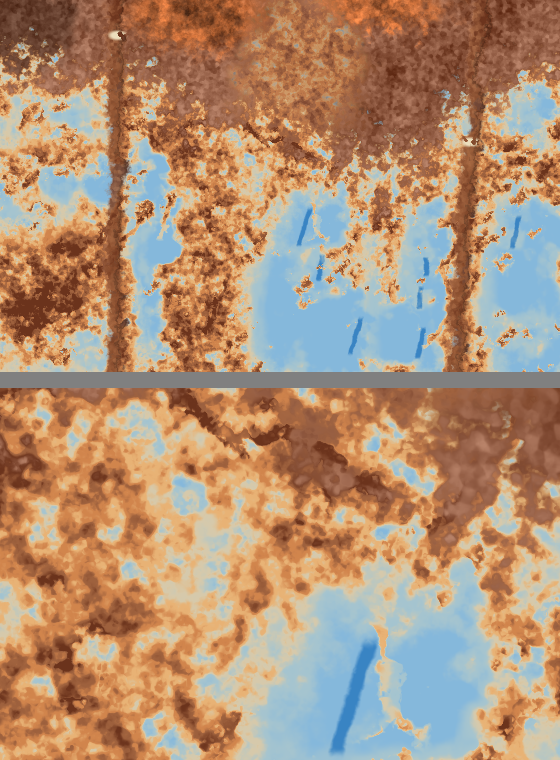
Top: the whole. Bottom: its middle third, enlarged.
Give the GLSL for this texture, as a WebGL 1 fragment shader.

```glsl
precision highp float;
// Weathered sheet metal: blue paint flaking through cream and orange to brown rust.
// A "decay" field (broad layout + layered cellular noise + spots) indexes a colour
// ramp; a bare brown zone, two vertical seams and scattered strokes lie on top.
uniform vec2 u_resolution;

const vec3 DEEP_BLUE  = vec3(0.17, 0.48, 0.75);
const vec3 BLUE       = vec3(0.52, 0.72, 0.86);
const vec3 PALE_BLUE  = vec3(0.65, 0.77, 0.81);
const vec3 CREAM      = vec3(0.84, 0.79, 0.67);
const vec3 APRICOT    = vec3(0.91, 0.70, 0.46);
const vec3 ORANGE     = vec3(0.82, 0.52, 0.30);
const vec3 RUST       = vec3(0.62, 0.38, 0.24);
const vec3 DARK_RUST  = vec3(0.42, 0.20, 0.11);
const vec3 BARE_BROWN = vec3(0.44, 0.23, 0.14);
const vec3 BARE_TAN   = vec3(0.68, 0.47, 0.37);
const vec3 BURNT      = vec3(0.70, 0.37, 0.17);

const float BASE_DECAY = 0.61;
const float BLOTCH_SCALE = 9.0;
const float BLOTCH_CONTRAST = 0.75;
const float GRAIN_SCALE = 105.0;
const float SPOT_SCALE = 23.0;
const float SEAM_WIDTH = 0.021;

vec3 hash3(vec2 cell) {
  vec3 q = fract(cell.xyx * vec3(0.1031, 0.1030, 0.0973));
  q += dot(q, q.yzx + 33.33);
  return fract((q.xxy + q.yzz) * q.zyx);
}

// Smooth cellular noise: random cell values blended by distance.
float cells(vec2 p) {
  vec2 base = floor(p);
  float sum = 0.0, weight = 0.0;
  for (int j = -1; j <= 1; j++)
    for (int i = -1; i <= 1; i++) {
      vec2 c = base + vec2(float(i), float(j));
      vec3 h = hash3(c);
      vec2 d = c + h.xy - p;
      float w = exp(-8.0 * dot(d, d));
      sum += w * h.z;
      weight += w;
    }
  return sum / weight;
}

float layeredCells(vec2 p) {
  float sum = 0.0, amp = 0.46;
  for (int i = 0; i < 4; i++) {
    sum += amp * cells(p);
    p = mat2(1.62, 1.22, -1.22, 1.62) * p + 17.3;
    amp *= 0.6;
  }
  return sum;
}

// Round rust pits, one in some of the cells.
float spots(vec2 p, float density) {
  vec2 base = floor(p);
  float pit = 0.0;
  for (int j = -1; j <= 1; j++)
    for (int i = -1; i <= 1; i++) {
      vec2 c = base + vec2(float(i), float(j));
      vec3 h = hash3(c + 71.0);
      float size = 0.3 + 0.4 * h.x;
      float present = smoothstep(0.0, 0.08, density - h.z);
      pit = max(pit, present * (1.0 - smoothstep(0.05, size, length(c + h.xy - p))));
    }
  return pit;
}

float blob(vec2 p, vec2 centre, vec2 radius) {
  return 1.0 - smoothstep(0.5, 1.2, length((p - centre) / radius));
}

float bump(float x) { return exp(-x * x); }

float stroke(vec2 d, float lean, float len, float wid) {
  d.x -= lean * d.y;
  return (1.0 - smoothstep(0.45 * wid, wid, abs(d.x)))
       * (1.0 - smoothstep(0.75 * len, len, abs(d.y)));
}

vec3 decayRamp(float t) {
  vec3 c = mix(BLUE, PALE_BLUE, smoothstep(0.10, 0.29, t));
  c = mix(c, CREAM, smoothstep(0.28, 0.38, t));
  c = mix(c, APRICOT, smoothstep(0.38, 0.48, t));
  c = mix(c, ORANGE, smoothstep(0.50, 0.64, t));
  c = mix(c, RUST, smoothstep(0.66, 0.80, t));
  return mix(c, DARK_RUST, smoothstep(0.80, 1.02, t));
}

void main() {
  vec2 uv = gl_FragCoord.xy / u_resolution;
  vec2 p = gl_FragCoord.xy / u_resolution.y;
  float blotch = layeredCells(p * BLOTCH_SCALE) - 0.5;
  float fine = layeredCells(p * 38.0 + 40.0) - 0.5;
  float grain = cells(p * GRAIN_SCALE) - 0.5;
  float streak = cells(p * vec2(55.0, 9.0)) - 0.5;
  vec2 w = uv + 0.12 * vec2(blotch, fine);

  // Broad layout: where paint survives and where the metal is bare.
  float paint = blob(w, vec2(0.59, 0.17), vec2(0.18, 0.36));
  paint = max(paint, 0.9 * blob(w, vec2(0.76, 0.22), vec2(0.05, 0.33)));
  paint = max(paint, blob(w, vec2(0.95, 0.22), vec2(0.11, 0.40)));
  paint = max(paint, 0.9 * blob(w, vec2(0.26, 0.36), vec2(0.032, 0.40)));
  paint = max(paint, 0.72 * blob(w, vec2(0.08, 0.47), vec2(0.16, 0.12)));
  paint = max(paint, 0.55 * blob(w, vec2(0.12, 0.03), vec2(0.09, 0.10)));
  paint = max(paint, 0.38 * blob(w, vec2(0.06, 0.71), vec2(0.14, 0.13)));
  paint = max(paint, 0.6 * blob(w, vec2(0.92, 0.70), vec2(0.05, 0.08)));
  float edge = 0.81 - 0.27 * bump((uv.x - 0.68) / 0.18) - 0.09 * bump((uv.x - 0.36) / 0.11);
  float above = uv.y - edge + 0.22 * blotch + 0.26 * fine + 0.05 * grain;
  float bare = smoothstep(-0.05, 0.05, above);

  // Decay field with grain, drips and pits.
  float decay = BASE_DECAY - 0.47 * paint + 0.08 * smoothstep(-0.12, 0.0, above);
  decay += 0.10 * blob(uv, vec2(0.08, 0.22), vec2(0.13, 0.2));
  decay += 0.05 * blob(uv, vec2(0.36, 0.28), vec2(0.10, 0.35));
  decay += 0.14 * bump((w.x - 0.66) / 0.018) * paint;
  decay += BLOTCH_CONTRAST * blotch + 0.07 * streak;
  float rusty = smoothstep(0.30, 0.55, decay);
  decay += rusty * (0.90 * fine + 0.26 * grain);
  decay += (0.62 - 0.32 * rusty) * spots(p * SPOT_SCALE + 2.0 * fine, 0.26 + 0.7 * blotch);

  // Scattered gouges and fresh blue scrapes.
  float scrape = 0.0;
  for (int i = 0; i < 9; i++) {
    vec3 h = hash3(vec2(float(i) * 3.0 + 5.0, 23.0));
    vec2 gouge = p - vec2(1.5 * h.x, 0.08 + 0.6 * h.y) + 0.035 * vec2(fine, blotch);
    decay += 0.30 * stroke(gouge, 1.2 * h.z - 0.3, 0.04 + 0.07 * h.z, 0.010);
    vec2 flake = p - vec2(0.75 + 0.7 * h.y, 0.04 + 0.38 * h.z) + 0.012 * fine;
    scrape = max(scrape, stroke(flake, 0.5 * h.x - 0.1, 0.02 + 0.045 * h.x, 0.009));
  }
  vec2 crack = p - vec2(0.75, 0.62) + vec2(0.0, 0.012 * sin(p.x * 55.0) + 0.05 * fine);
  decay += 0.34 * stroke(crack.yx, -0.35, 0.11, 0.010);
  vec3 color = decayRamp(decay);
  color = mix(color, DEEP_BLUE, 0.85 * scrape * (1.0 - smoothstep(0.22, 0.4, decay)));

  // Bare brown metal with burnt orange patches.
  float tone = 0.50 + 0.9 * blotch + 1.0 * fine + 0.70 * grain + 0.25 * streak;
  vec3 metal = mix(BARE_BROWN, BARE_TAN, clamp(tone, -0.3, 1.2));
  float burnt = blob(w, vec2(0.35, 0.98), vec2(0.14, 0.13));
  burnt = max(burnt, blob(w, vec2(0.70, 1.0), vec2(0.11, 0.09)));
  metal = mix(metal, BURNT * (1.0 + 1.4 * fine + 0.8 * blotch), 0.7 * burnt);
  float worn = blob(w, vec2(0.54, 0.84), vec2(0.11, 0.24));
  metal = mix(metal, decayRamp(0.66 + 0.9 * fine + 0.3 * grain), 0.7 * worn);
  metal *= 1.0 - 0.28 * blob(w, vec2(0.04, 0.93), vec2(0.13, 0.14));
  color = mix(color, metal, bare);

  // Two rusted seams with a lit lip and pale chips.
  for (int i = 0; i < 2; i++) {
    float k = float(i);
    float across = uv.x - mix(0.205, 0.813 + 0.045 * uv.y, k) + 0.03 * fine + 0.02 * blotch;
    float seam = 1.0 - smoothstep(0.4 * SEAM_WIDTH, SEAM_WIDTH, abs(across));
    vec3 seamColor = mix(DARK_RUST, RUST, clamp(0.50 + 1.5 * fine + 0.8 * grain, 0.0, 1.2));
    color = mix(color, seamColor, 0.86 * seam);
    color *= 1.0 - 0.22 * bump((across - 0.009) / 0.003);
    color += 0.06 * bump((across + 0.013) / 0.003);
    float chip = blob(uv, mix(vec2(0.21, 0.905), vec2(0.84, 0.618), k), vec2(0.018, 0.014));
    color = mix(color, CREAM * 1.1, chip * smoothstep(-0.02, 0.12, grain + fine));
  }
  gl_FragColor = vec4(clamp(color, 0.0, 1.0), 1.0);
}
```
